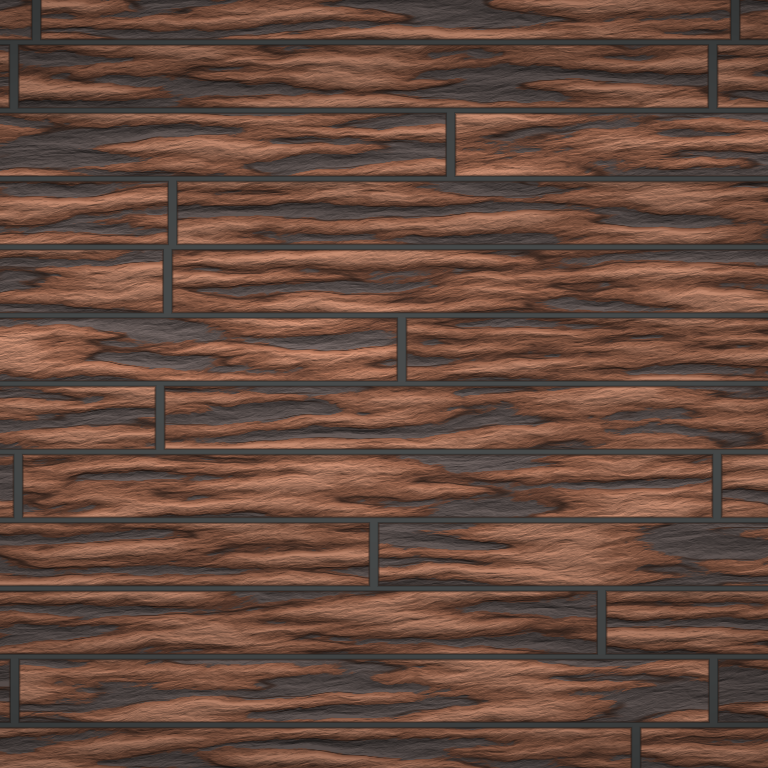
Reproduce this texture procedurally as a WebGL 2 fragment shader.

```glsl
#version 300 es
precision highp float;

uniform vec2 u_resolution;
out vec4 outColor;

#define PLANK_SIZE vec2(0.910, 0.0889)
#define FIRST_JOINT 0.056
#define JOINT_WIDTH vec2(0.0115, 0.0068)
#define BAND_FREQ vec2(4.5, 50.0)
#define FIBRE_FREQ vec2(15.0, 85.0)
#define FIBRE_SLANT 0.10
#define RELIEF 2.3
#define GRIME_LEVEL -0.17
#define PLANK_VARIATION 0.14
#define VIGNETTE vec2(0.28, 0.95)

const vec3 JOINT_GREY = vec3(0.265, 0.275, 0.275);
const vec3 GRIME_GREY = vec3(0.315, 0.280, 0.272);
const vec3 WOOD_DARK = vec3(0.345, 0.225, 0.175);
const vec3 WOOD_MID = vec3(0.485, 0.320, 0.245);
const vec3 WOOD_LIGHT = vec3(0.610, 0.430, 0.345);
const vec3 CREVICE = vec3(0.195, 0.135, 0.110);

// Joint position in each course, as a fraction of plank length
const float STAGGER[12] = float[12](0.910, 0.021, 0.861, 0.535, 0.026, 0.229,
                                    0.575, 0.240, 0.247, 0.645, 0.020, 0.052);

vec2 hash2(vec2 p) {
    vec3 q = fract(p.xyx * vec3(0.1031, 0.1030, 0.0973));
    q += dot(q, q.yzx + 33.33);
    return fract((q.xx + q.yz) * q.zy);
}

float cornerSlope(vec2 cell, vec2 corner, vec2 f) {
    float angle = 6.28318 * hash2(cell + corner).x;
    return dot(vec2(cos(angle), sin(angle)), f - corner);
}

float gradientNoise(vec2 p) {
    vec2 cell = floor(p), f = fract(p);
    vec2 u = f * f * f * (f * (f * 6.0 - 15.0) + 10.0);
    float low = mix(cornerSlope(cell, vec2(0, 0), f), cornerSlope(cell, vec2(1, 0), f), u.x);
    float high = mix(cornerSlope(cell, vec2(0, 1), f), cornerSlope(cell, vec2(1, 1), f), u.x);
    return 1.4 * mix(low, high, u.y);
}

// Fine slanted fibres, sharpened into small ridges at each octave
float fibres(vec2 p) {
    vec2 q = vec2(p.x, p.y - FIBRE_SLANT * p.x) * FIBRE_FREQ;
    float sum = 0.0, amplitude = 0.5;
    for (int i = 0; i < 4; i++) {
        float n = gradientNoise(q);
        sum += amplitude * mix(n, 0.4 - 1.6 * abs(n), 0.45);
        q = q * vec2(2.1, 1.75) + 17.3;
        amplitude *= 0.58;
    }
    return sum;
}

// Returns (height, broad band level)
vec2 woodSurface(vec2 p) {
    p.y += 0.006 * gradientNoise(p * vec2(7.0, 14.0));
    p.y += 0.0022 * gradientNoise(p * vec2(28.0, 50.0) + 5.7);
    float bands = gradientNoise(p * BAND_FREQ);
    return vec2(bands + 0.55 * fibres(p), bands);
}

vec3 woodColor(vec2 p, float grimeShift) {
    const float STEP = 0.0014;
    vec2 surface = woodSurface(p);
    float level = surface.x;
    float slopeY = woodSurface(p + vec2(0.0, STEP)).x - level;
    float slopeX = woodSurface(p + vec2(STEP, 0.0)).x - level;

    // Brown on the raised grain, grey grime in the hollows
    vec3 wood = mix(WOOD_DARK, WOOD_MID, smoothstep(-0.24, 0.08, level));
    wood = mix(wood, WOOD_LIGHT, smoothstep(0.05, 0.50, level));
    float grimeEdge = GRIME_LEVEL + grimeShift;
    float grime = 1.0 - smoothstep(grimeEdge - 0.07, grimeEdge + 0.03, level);
    vec3 color = mix(wood, GRIME_GREY, grime);

    // Furrows follow the borders of the broad bands
    float broken = smoothstep(-0.25, 0.2, gradientNoise(p * vec2(9.0, 30.0) + 41.0));
    float furrow = 1.0 - smoothstep(0.0, 0.085, abs(surface.y + 0.16));
    color = mix(color, CREVICE, 0.75 * furrow * broken);

    // Relief lit from above
    return color * clamp(1.0 - RELIEF * (slopeY + 0.6 * slopeX), 0.5, 1.25);
}

void main() {
    vec2 uv = gl_FragCoord.xy / u_resolution;
    float pixel = 1.0 / min(u_resolution.x, u_resolution.y);

    // Staggered courses of planks
    float course = floor((uv.y - FIRST_JOINT) / PLANK_SIZE.y) + 1.0;
    float stagger = STAGGER[clamp(int(course), 0, 11)];
    vec2 grid = vec2(uv.x / PLANK_SIZE.x - stagger, (uv.y - FIRST_JOINT) / PLANK_SIZE.y);
    vec2 plank = floor(grid);
    vec2 toLine = (0.5 - abs(fract(grid) - 0.5)) * PLANK_SIZE;
    vec2 inset = toLine - 0.5 * JOINT_WIDTH;
    float edge = min(inset.x, inset.y);

    // Each plank has its own grain, tint and grime
    vec2 seed = hash2(plank + vec2(23.0, 57.0));
    vec3 color = woodColor(uv + seed * 9.0, 0.2 * (seed.x - 0.5));
    color *= 1.0 + PLANK_VARIATION * (seed.y - 0.5);

    // Worn rim and recessed joint
    color = mix(CREVICE, color, mix(0.35, 1.0, smoothstep(0.0, 0.0028, edge)));
    vec3 joint = JOINT_GREY * mix(1.0, 0.72, smoothstep(-0.0018, 0.0, edge));
    color = mix(joint, color, smoothstep(-0.7 * pixel, 0.7 * pixel, edge));

    // Soft light, falling off mostly towards top and bottom
    vec2 fromCentre = uv - 0.5;
    color *= 1.06 - dot(fromCentre * fromCentre, VIGNETTE);
    outColor = vec4(color, 1.0);
}
```
